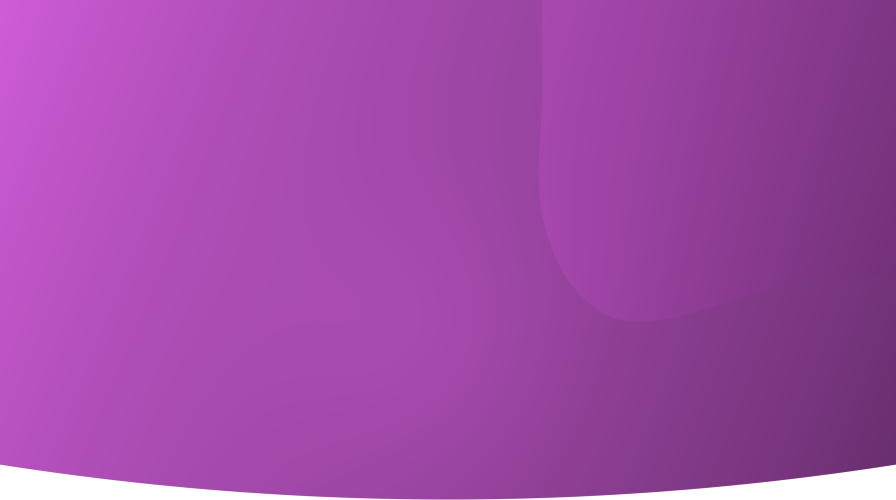
Reproduce this background procedurally as a Shadertoy shader.

```glsl
// Purple diagonal gradient with a soft glow, a pale hanging lobe and a curved white base.

const vec3 PURPLE = vec3(1.0, 0.447, 1.047);
const vec3 WHITE = vec3(1.0);

// Coverage of a shape whose signed distance is negative inside.
float fillShape(float dist, float pixel) {
    return 1.0 - smoothstep(-pixel, pixel, dist);
}

// Brightness along the diagonal: a fast fall, a plateau, then a second fall.
float diagonalLevel(vec2 pos) {
    float t = (pos.x + 0.4 * pos.y) / 1.223;
    return 0.81 + t * (-0.65 + t * (0.72 - 0.48 * t));
}

float softGlow(vec2 pos, vec2 center, float radius) {
    vec2 offset = (pos - center) / radius;
    return exp(-dot(offset, offset));
}

// Lobe hanging from the top: straight left side, round tip, rising right side.
float lobeDistance(vec2 pos, vec2 center) {
    float lowerEdge = mix(0.359, 0.310, smoothstep(center.x, 0.931, pos.x));
    float flare = 1.0 - smoothstep(0.104, center.y, pos.y);
    vec2 radii = vec2(0.109 - 0.004 * flare, lowerEdge - center.y);
    vec2 offset = vec2(min(pos.x - center.x, 0.0), max(pos.y - center.y, 0.0));
    return (length(offset / radii) - 1.0) * radii.x;
}

// Shallow arc that meets the bottom edge at the middle.
float baseDistance(float x, float height) {
    float side = 2.0 * x - 1.0;
    return height - 0.039 * side * side - 0.0005;
}

void mainImage(out vec4 fragColor, in vec2 fragCoord) {
    // Canvas widths, with y measured down from the top
    vec2 pos = vec2(fragCoord.x, iResolution.y - fragCoord.y) / iResolution.x;
    float pixel = 0.7 / iResolution.x;

    // Gradient and central glow
    float level = diagonalLevel(pos) + 0.05 * softGlow(pos, vec2(0.48, 0.38), 0.17);
    vec3 color = PURPLE * level;

    // Lobe, fading toward the right
    float lobe = fillShape(lobeDistance(pos, vec2(0.710, 0.195)), pixel);
    float fade = 1.0 - smoothstep(0.6, 1.0, pos.x);
    vec3 lobeColor = PURPLE * vec3(1.0, 0.96, 1.0) * (level + 0.05 * fade);
    color = mix(color, lobeColor, lobe);

    // White base
    float base = fillShape(baseDistance(pos.x, fragCoord.y / iResolution.x), pixel);
    fragColor = vec4(mix(color, WHITE, base), 1.0);
}
```
